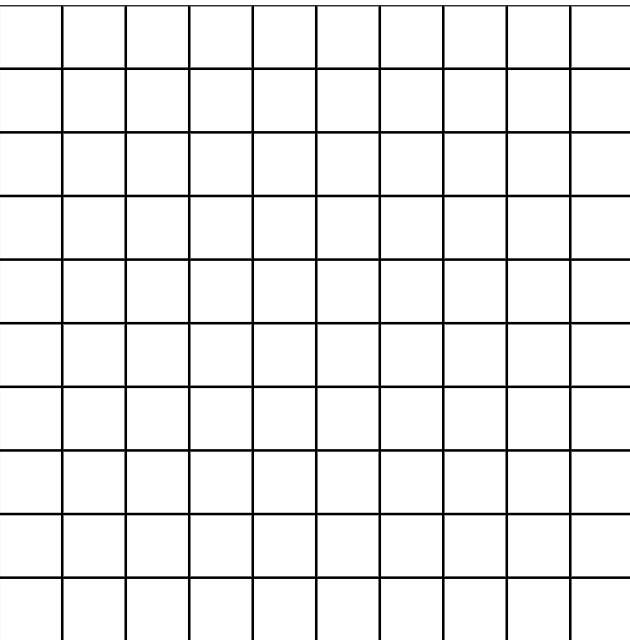
Reproduce this pattern procedurally as a WebGL 2 fragment shader.

```glsl
#version 300 es
precision highp float;
// A plain square grid of thin black lines on white, ten cells across and down.
// Each line family is a repeated 1D distance turned into smooth coverage;
// a narrow blank margin at the top trims the uppermost line to half its width.

uniform vec2 u_resolution;
out vec4 fragColor;

const vec3 PAPER = vec3(1.0);
const vec3 INK = vec3(0.005);

const vec2 PITCH = vec2(0.1008, 0.0994);   // line spacing, as shares of the canvas
const vec2 ANCHOR = vec2(0.5020, 0.4950);  // position of the central lines
const float LINE_WIDTH = 0.0040;           // share of the canvas height
const float GRID_TOP = 0.9919;             // the grid ends here, below the margin

// Distance from a coordinate to the nearest of evenly spaced lines.
float lineDistance(float coord, float anchor, float pitch) {
    return abs(fract((coord - anchor) / pitch + 0.5) - 0.5) * pitch;
}

// Coverage of a signed distance, smoothed over one pixel.
float coverage(float signedDistance, float pixel) {
    return clamp(0.5 - signedDistance / pixel, 0.0, 1.0);
}

void main() {
    vec2 uv = gl_FragCoord.xy / u_resolution;
    float aspect = u_resolution.x / u_resolution.y;
    float pixel = 1.0 / u_resolution.y;

    // Distances to both line families, in units of the canvas height.
    float toVertical = lineDistance(uv.x, ANCHOR.x, PITCH.x) * aspect;
    float toHorizontal = lineDistance(uv.y, ANCHOR.y, PITCH.y);

    // Union of the lines, cut off at the top margin.
    float grid = coverage(min(toVertical, toHorizontal) - 0.5 * LINE_WIDTH, pixel);
    grid *= coverage(uv.y - GRID_TOP, pixel);

    fragColor = vec4(mix(PAPER, INK, grid), 1.0);
}
```
